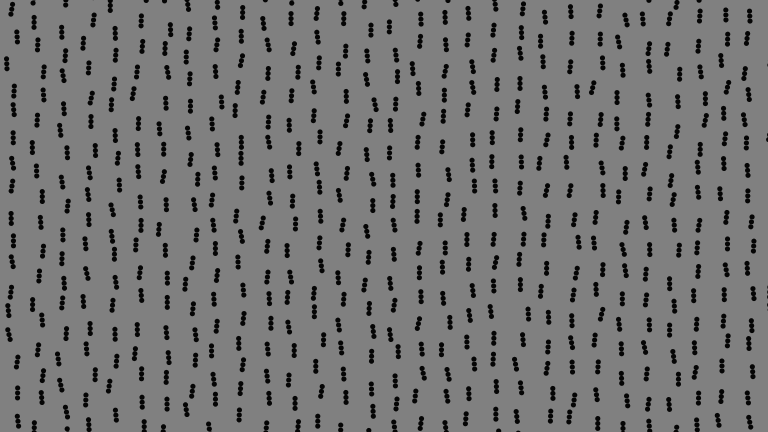
Give the GLSL for this pattern, as a Shadertoy shader.

```glsl
#define ROWS 17.0          // cells per canvas height
#define DOT_RADIUS 0.0059  // in canvas heights
#define DOT_SPACING 0.0114 // between dot centres of one grain
#define JITTER vec2(0.30, 0.24) // in cells
#define TILT 0.26          // largest lean in radians
#define BACKGROUND vec3(0.502)
#define INK vec3(0.02)

// Three uniform random values from a cell index
vec3 hash3(vec2 cell) {
    vec3 q = fract(cell.xyx * vec3(0.1031, 0.1030, 0.0973));
    q += dot(q, q.yxz + 33.33);
    return fract((q.xxy + q.yzz) * q.zyx);
}

// Three values in -1..1 that cluster around zero
vec3 bell3(vec2 cell) {
    return hash3(cell + 11.7) + hash3(cell + 63.4) - 1.0;
}

// Distance to a column of three dots centred on the origin
float grainDistance(vec2 p, float angle) {
    vec2 axis = vec2(sin(angle), cos(angle));
    float along = clamp(round(dot(p, axis) / DOT_SPACING), -1.0, 1.0);
    return length(p - axis * along * DOT_SPACING) - DOT_RADIUS;
}

void mainImage(out vec4 fragColor, in vec2 fragCoord) {
    vec2 p = fragCoord / iResolution.y;
    vec2 grid = p * ROWS;
    float nearest = 1.0;

    // Each column has its own vertical phase
    for (int i = -1; i <= 1; i++) {
        float column = floor(grid.x) + float(i);
        float phase = hash3(vec2(column, 5.0)).x;
        float row = floor(grid.y - phase);

        for (int j = -1; j <= 1; j++) {
            vec2 cell = vec2(column, row + float(j));
            vec3 random = bell3(cell);
            vec2 centre = cell + 0.5 + vec2(0.0, phase) + JITTER * random.xy;
            nearest = min(nearest, grainDistance(p - centre / ROWS, TILT * random.z));
        }
    }

    // One pixel wide edge
    float coverage = clamp(0.5 - nearest * iResolution.y, 0.0, 1.0);
    fragColor = vec4(mix(BACKGROUND, INK, coverage), 1.0);
}
```
